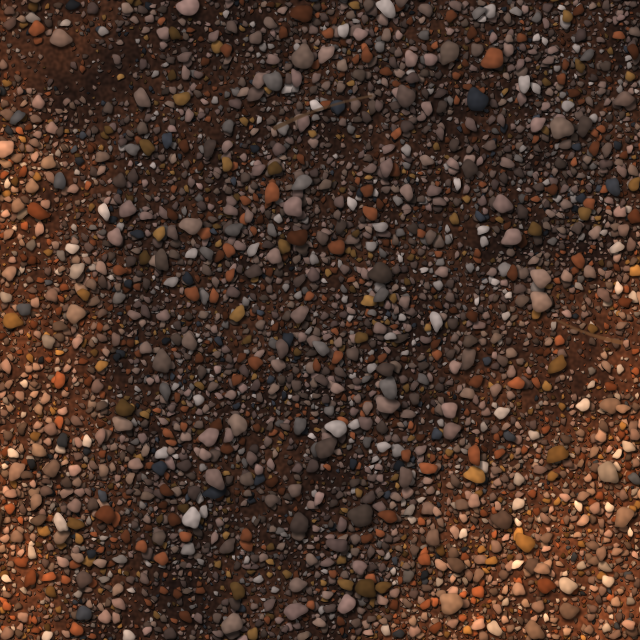
Give the GLSL for this texture, as a WebGL 1 fragment shader.

```glsl
precision highp float;
// Loose pebble gravel on reddish soil, half in shade and half in low warm sunlight.

uniform vec2 u_resolution;

const float TAU = 6.2831853;
const float EDGE = 0.0016; // half width of a soft outline, in canvas units

vec4 hash4(vec2 p) {
  vec4 q = fract(p.xyxy * vec4(0.1031, 0.1030, 0.0973, 0.1099));
  q += dot(q, q.wzxy + 33.33);
  return fract((q.xxyz + q.yzzw) * q.zywx);
}

float gradientDot(vec2 cell, vec2 offset) {
  float angle = TAU * hash4(cell + 71.0).x;
  return dot(vec2(cos(angle), sin(angle)), offset);
}

float gradientNoise(vec2 p) {
  vec2 i = floor(p), f = fract(p);
  vec2 u = f * f * f * (f * (f * 6.0 - 15.0) + 10.0);
  float low = mix(gradientDot(i, f), gradientDot(i + vec2(1, 0), f - vec2(1, 0)), u.x);
  float high = mix(gradientDot(i + vec2(0, 1), f - vec2(0, 1)),
                   gradientDot(i + vec2(1, 1), f - vec2(1, 1)), u.x);
  return mix(low, high, u.y);
}

// Sunlight falls on the left side and on the lower right.
float sunAmount(vec2 uv) {
  float ragged = 0.12 * gradientNoise(uv * 5.0) + 0.05 * gradientNoise(uv * 14.0);
  float left = 1.0 - smoothstep(0.0, 0.28, uv.x + 0.1 * uv.y + ragged);
  float right = smoothstep(0.42, 0.8, uv.x - 0.6 * uv.y + ragged);
  return max(left, right);
}

// Share of pebbles left where the soil shows through.
float pebbleCover(vec2 uv) {
  float bareCorner = 1.0 - smoothstep(0.04, 0.2, length((uv - vec2(0.22, 0.91)) * vec2(0.7, 1.0)));
  return clamp(1.0 + 0.9 * gradientNoise(uv * 6.0 + 3.0) - 0.65 * bareCorner, 0.2, 1.25);
}

vec3 pebbleColor(float kind, float tone) {
  vec3 color = mix(vec3(0.41, 0.34, 0.29), vec3(0.47, 0.38, 0.35), fract(kind * 17.0));
  color = mix(color, vec3(0.43, 0.25, 0.16), step(0.62, kind)); // rust
  color = mix(color, vec3(0.46, 0.34, 0.19), step(0.76, kind)); // ochre
  color = mix(color, vec3(0.56, 0.52, 0.49), step(0.84, kind)); // pale
  color = mix(color, vec3(0.20, 0.21, 0.23), step(0.97, kind)); // slate
  return color * mix(0.58, 1.28, tone);
}

// Rounded, lumpy oval: 1 on the outline, 0 in the middle.
float pebbleShape(vec2 p, float radius, vec4 rnd) {
  float turn = TAU * rnd.x, c = cos(turn), s = sin(turn);
  vec2 q = vec2(c * p.x + s * p.y, c * p.y - s * p.x) * vec2(1.0, mix(1.05, 1.75, rnd.y));
  float a = atan(q.y, q.x + 0.00001);
  float lumps = 0.09 * sin(3.0 * a + TAU * rnd.z) + 0.05 * sin(4.0 * a + TAU * rnd.w)
              + 0.03 * sin(5.0 * a + TAU * rnd.y);
  return length(q) * (1.0 + lumps) / radius;
}

vec3 addPebbles(vec3 ground, vec2 uv, float cells, float density, float brightness, float seed) {
  vec2 p = uv * cells;
  vec2 home = floor(p);
  vec3 color = ground;
  for (int y = -1; y <= 1; y++) {
    for (int x = -1; x <= 1; x++) {
      vec2 cell = home + vec2(float(x), float(y));
      vec4 place = hash4(cell + seed);
      vec4 form = hash4(cell + seed + 137.0);
      vec4 look = hash4(cell + seed + 291.0);
      vec2 center = cell + 0.5 + 0.6 * (place.xy - 0.5);
      float present = step(place.z, density * pebbleCover(center / cells));
      float radius = mix(0.29, 0.56, place.w * place.w);
      vec2 offset = p - center;
      float shape = pebbleShape(offset, radius, form);

      // Contact shadow below and to the right
      float under = pebbleShape(offset - radius * vec2(0.16, -0.24), radius, form);
      color *= 1.0 - 0.6 * present * (1.0 - smoothstep(0.8, 1.4, under));

      // Domed body, brighter toward the upper left
      float soft = EDGE * cells / radius;
      float body = present * (1.0 - smoothstep(1.0 - soft, 1.0 + soft, shape));
      float slope = dot(offset / radius, normalize(vec2(-0.5, 0.85)));
      float shade = 1.06 + 0.26 * slope - 0.28 * pow(min(shape, 1.0), 3.0);
      shade += 0.16 * gradientNoise(uv * 110.0 + 40.0 * look.zw);
      color = mix(color, pebbleColor(look.x, look.y) * shade * brightness, body);
    }
  }
  return color;
}

vec3 addTwig(vec3 ground, vec2 uv, vec2 a, vec2 b, float bend) {
  vec2 axis = b - a;
  float t = clamp(dot(uv - a, axis) / dot(axis, axis), 0.0, 1.0);
  vec2 spine = a + axis * t + vec2(0.0, bend * 4.0 * t * (1.0 - t));
  float width = mix(0.0035, 0.0018, t);
  float body = 1.0 - smoothstep(width - EDGE, width + EDGE, length(uv - spine));
  return mix(ground, vec3(0.36, 0.27, 0.19), 0.85 * body);
}

void main() {
  vec2 uv = gl_FragCoord.xy / u_resolution;
  float sun = sunAmount(uv);

  // Soil with fine grit
  float patches = 0.5 + gradientNoise(uv * 9.0) + 0.4 * gradientNoise(uv * 45.0);
  vec3 color = mix(vec3(0.13, 0.09, 0.075), vec3(0.27, 0.17, 0.12), clamp(patches, 0.0, 1.0));
  color *= 1.0 + 0.45 * gradientNoise(uv * 150.0) + 0.3 * sun;

  // Pebbles from fine to coarse
  color = addPebbles(color, uv, 120.0, 0.75, 0.78, 11.0);
  color = addPebbles(color, uv, 72.0, 0.74, 0.90, 47.0);
  color = addPebbles(color, uv, 46.0, 0.62, 1.00, 83.0);
  color = addPebbles(color, uv, 29.0, 0.38, 1.04, 129.0);

  // Dry twigs
  color = addTwig(color, uv, vec2(0.43, 0.80), vec2(0.58, 0.85), 0.006);
  color = addTwig(color, uv, vec2(0.97, 0.465), vec2(0.87, 0.50), -0.004);

  // Cool shade against warm sunlight
  color *= mix(vec3(0.90, 0.88, 0.89), vec3(1.52, 1.26, 1.02), sun);
  gl_FragColor = vec4(clamp(color, 0.0, 1.0), 1.0);
}
```
